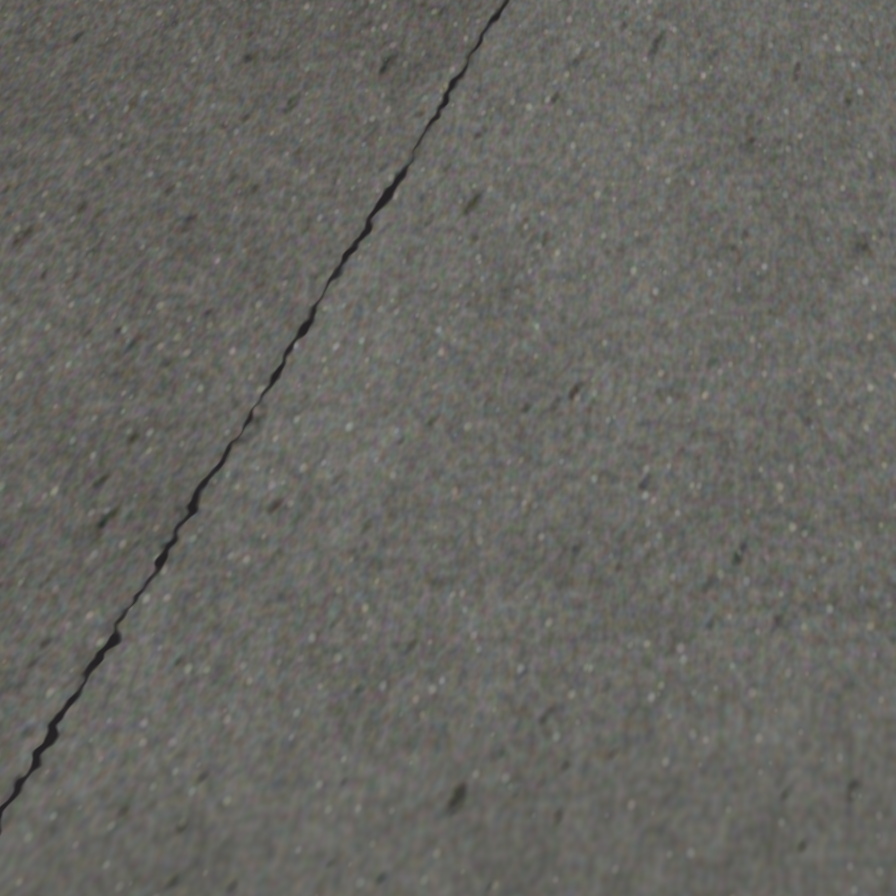
This texture is drawn by a Shadertoy shader. Its source:

```glsl
#define ASPHALT vec3(0.409, 0.407, 0.388)
#define CRACK_COLOR vec3(0.13, 0.12, 0.13)
#define CRACK_FOOT vec2(0.0, 0.088)
#define CRACK_SLOPE 0.622
#define CRACK_WIDTH 0.0036
#define GRAIN_FREQ vec2(112.0, 88.0)
#define GRAIN_LEAN 0.2
#define GRAIN_CONTRAST 0.068
#define TINT_CONTRAST 0.054
#define CHIP_LIGHT 0.12
#define FLECK_DARK 0.16

vec2 hash2(vec2 p) {
    vec3 q = fract(p.xyx * vec3(0.1031, 0.1030, 0.0973));
    q += dot(q, q.yzx + 33.33);
    return fract((q.xx + q.yz) * q.zy);
}

vec2 gradient(vec2 cell) {
    float angle = 6.2832 * hash2(cell + 517.0).x;
    return vec2(cos(angle), sin(angle));
}

float gradientNoise(vec2 p) {
    vec2 i = floor(p), f = p - i;
    vec2 u = f * f * f * (f * (f * 6.0 - 15.0) + 10.0);
    vec2 e = vec2(1.0, 0.0);
    float low = mix(dot(gradient(i), f), dot(gradient(i + e), f - e), u.x);
    float high = mix(dot(gradient(i + e.yx), f - e.yx), dot(gradient(i + 1.0), f - 1.0), u.x);
    return mix(low, high, u.y);
}

// Soft ellipses scattered over jittered cells; returns coverage
float scatter(vec2 p, float chance, vec2 radius, float seed) {
    vec2 cell = floor(p);
    float cover = 0.0;
    for (int y = -1; y <= 1; y++)
    for (int x = -1; x <= 1; x++) {
        vec2 id = cell + vec2(x, y);
        vec2 dice = hash2(id + seed);
        vec2 center = id + hash2(id + seed + 71.0);
        float size = mix(0.5, 1.1, dice.y);
        float spot = 1.0 - smoothstep(0.2, 1.3, length((p - center) / (radius * size)));
        cover = max(cover, spot * step(dice.x, chance) * mix(0.4, 1.0, dice.y));
    }
    return cover;
}

// Signed distance to the wandering crack line, positive on its right
float crackDistance(vec2 uv) {
    float wander = 0.007 * gradientNoise(vec2(uv.y * 11.0, 3.4))
                 + 0.006 * gradientNoise(vec2(uv.y * 34.0, 8.6))
                 + 0.004 * gradientNoise(vec2(uv.y * 80.0, 5.3));
    float across = uv.x - CRACK_FOOT.x - CRACK_SLOPE * (uv.y - CRACK_FOOT.y);
    return across / length(vec2(1.0, CRACK_SLOPE)) + wander * mix(1.1, 0.6, uv.y);
}

void mainImage(out vec4 fragColor, in vec2 fragCoord) {
    vec2 uv = fragCoord / iResolution.y;

    // Ground plane: grains grow toward the viewer
    float scale = mix(1.25, 0.78, uv.y);
    vec2 ground = vec2((uv.x - 0.5) / scale, -log(scale) / 0.47) + 2.0;
    vec2 leaning = ground - vec2(GRAIN_LEAN * (ground.y - 2.0), 0.0);
    vec2 g = leaning * GRAIN_FREQ;
    float focus = smoothstep(0.04, 0.28, uv.y + 0.12 * (0.5 - uv.x));

    // Broad light: darker left slab, duller foreground
    float d = crackDistance(uv);
    float leftSide = 1.0 - smoothstep(-0.05, 0.03, d);
    vec3 color = ASPHALT + 0.012 * smoothstep(0.1, 0.8, uv.y);
    color -= leftSide * mix(0.006, 0.046, uv.y) * vec3(0.9, 1.0, 1.0);
    color -= 0.016 * (1.0 - focus);
    color += 0.03 * gradientNoise(uv * 4.0 + 9.0) + 0.034 * gradientNoise(leaning * 17.0);
    color += 0.026 * gradientNoise(leaning * 38.0 + 5.0);

    // Grain brightness and faint colour speckle
    float grain = gradientNoise(g) + 0.6 * focus * gradientNoise(g * 1.7 + 31.0);
    grain += 0.6 * gradientNoise(g * 0.5 + 13.0);
    vec3 tint = vec3(gradientNoise(g * 0.8 + 57.0),
                     gradientNoise(g * 0.8 + 91.0),
                     gradientNoise(g * 0.8 + 143.0));
    color += GRAIN_CONTRAST * mix(0.75, 1.0, focus) * grain;
    color += TINT_CONTRAST * mix(0.6, 1.0, focus) * tint * vec3(1.0, 0.75, 1.1);

    // Pale stone chips and dark ragged flecks
    float chips = scatter(leaning * 46.0, 0.3, vec2(0.20, 0.25), 11.0);
    color += CHIP_LIGHT * mix(0.7, 1.0, focus) * chips * vec3(1.0, 1.0, 0.93);
    float ragged = clamp(0.75 + 1.5 * gradientNoise(g * 0.7 + 23.0), 0.0, 1.0);
    vec2 slanted = ground - vec2(0.6 * ground.y, 0.0);
    float flecks = scatter(slanted * 9.0, 0.3, vec2(0.09, 0.16), 37.0);
    flecks = max(flecks, 0.6 * scatter(slanted * 28.0, 0.22, vec2(0.18, 0.25), 83.0));
    color -= FLECK_DARK * flecks * ragged;

    // Crack: thin core that swells, pinches and fades, with a worn rim
    float swell = gradientNoise(vec2(uv.y * 26.0, 6.7)) + 0.7 * gradientNoise(vec2(uv.y * 63.0, 2.3));
    float halfWidth = CRACK_WIDTH * mix(1.0, 0.5, uv.y) * max(0.3, 1.0 + 1.5 * swell);
    float edge = abs(d + 0.004 * scale * gradientNoise(g * 0.75 + 67.0));
    float core = 1.0 - smoothstep(halfWidth - 0.0022, halfWidth + 0.0024, edge);
    float depth = clamp(mix(0.92, 0.76, uv.y) + 0.45 * swell, 0.45, 0.95);
    float rim = 1.0 - smoothstep(0.0, 0.012 * scale, edge);
    color -= 0.06 * rim * ragged;
    color = mix(color, CRACK_COLOR, core * depth);

    fragColor = vec4(clamp(color, 0.0, 1.0), 1.0);
}
```
